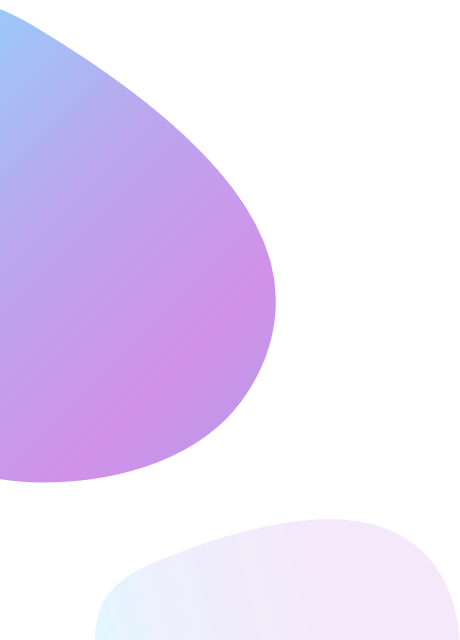
This background is drawn by a WebGL 2 fragment shader. Its source:

```glsl
#version 300 es
precision highp float;

#define CURVE_STEPS 16
#define BAND_COUNT 30.0
#define BAND_STRENGTH 0.005
#define BAND_SLANT 0.25

uniform vec2 u_resolution;
out vec4 outColor;

// Chained cubic Bezier outlines, in units of canvas height
const vec2 LARGE_BLOB[16] = vec2[16](
    vec2(0.0, 0.9857), vec2(0.0208, 0.9779), vec2(0.0443, 0.9648),
    vec2(0.0651, 0.9518), vec2(0.2474, 0.8411), vec2(0.431, 0.6927),
    vec2(0.431, 0.5313), vec2(0.431, 0.4727), vec2(0.4115, 0.4206),
    vec2(0.3776, 0.3737), vec2(0.3164, 0.2891), vec2(0.1953, 0.2461),
    vec2(0.0677, 0.2461), vec2(0.0443, 0.2461), vec2(0.0221, 0.248),
    vec2(0.0, 0.2513));

const vec2 SMALL_BLOB[10] = vec2[10](
    vec2(0.1484, -0.0091), vec2(0.1458, 0.0625), vec2(0.1771, 0.0951),
    vec2(0.2474, 0.1237), vec2(0.332, 0.1589), vec2(0.4297, 0.1888),
    vec2(0.5169, 0.1888), vec2(0.6406, 0.1888), vec2(0.7135, 0.1146),
    vec2(0.7188, -0.0091));

const vec3 WHITE = vec3(1.0);
const vec3 SKY = vec3(0.61, 0.79, 0.975);
const vec3 LAVENDER = vec3(0.735, 0.65, 0.935);
const vec3 ORCHID = vec3(0.815, 0.57, 0.91);
const vec3 VIOLET = vec3(0.76, 0.59, 0.92);
const vec3 PALE_CYAN = vec3(0.89, 0.965, 1.0);
const vec3 PALE_BLUE = vec3(0.93, 0.94, 0.99);
const vec3 PALE_PINK = vec3(0.96, 0.91, 0.98);

float hash(float n) {
    n = fract(n * 0.1031);
    n *= n + 33.33;
    return fract(n * (n + n));
}

float ramp(float from, float to, float x) {
    return clamp((x - from) / (to - from), 0.0, 1.0);
}

vec2 bezier(vec2 a, vec2 b, vec2 c, vec2 d, float t) {
    float s = 1.0 - t;
    return s * s * s * a + 3.0 * s * t * (s * b + t * c) + t * t * t * d;
}

// Track the nearest edge and flip the side at each crossing of a rightward ray
void addCurve(vec2 p, vec2 a, vec2 b, vec2 c, vec2 d, inout float nearest, inout float side) {
    vec2 start = a;
    for (int i = 1; i <= CURVE_STEPS; i++) {
        vec2 end = bezier(a, b, c, d, float(i) / float(CURVE_STEPS));
        vec2 edge = end - start;
        vec2 rel = p - start;
        float along = clamp(dot(rel, edge) / dot(edge, edge), 0.0, 1.0);
        nearest = min(nearest, length(rel - edge * along));
        if ((start.y > p.y) != (end.y > p.y) && rel.x < edge.x * rel.y / edge.y) side = -side;
        start = end;
    }
}

float coverage(float nearest, float side) {
    return clamp(0.5 - side * nearest * u_resolution.y, 0.0, 1.0);
}

vec3 largeGradient(vec2 p) {
    float diagonal = p.x + 1.0 - p.y;
    vec3 color = mix(SKY, LAVENDER, ramp(0.014, 0.417, diagonal));
    color = mix(color, ORCHID, ramp(0.417, 0.852, diagonal));
    return mix(color, VIOLET, ramp(0.852, 1.029, diagonal));
}

vec3 smallGradient(vec2 p) {
    float across = p.x + BAND_SLANT * p.y;
    // Faint slanted bands fade out towards the pink side
    float band = (hash(floor(across * BAND_COUNT)) - 0.5) * BAND_STRENGTH;
    band *= 1.0 - ramp(0.5, 0.56, across);
    vec3 color = mix(PALE_CYAN, PALE_BLUE, ramp(0.16, 0.27, across));
    return mix(color, PALE_PINK, ramp(0.27, 0.54, across)) + band;
}

void main() {
    vec2 p = gl_FragCoord.xy / u_resolution.y;
    vec3 color = WHITE;

    // Pale blob rising from the bottom edge
    float nearest = 1.0, side = 1.0;
    for (int i = 0; i < 9; i += 3)
        addCurve(p, SMALL_BLOB[i], SMALL_BLOB[i + 1], SMALL_BLOB[i + 2], SMALL_BLOB[i + 3], nearest, side);
    color = mix(color, smallGradient(p), coverage(nearest, side));

    // Vivid blob entering from the left edge
    nearest = 1.0;
    side = 1.0;
    for (int i = 0; i < 15; i += 3)
        addCurve(p, LARGE_BLOB[i], LARGE_BLOB[i + 1], LARGE_BLOB[i + 2], LARGE_BLOB[i + 3], nearest, side);
    color = mix(color, largeGradient(p), coverage(nearest, side));

    outColor = vec4(color, 1.0);
}
```
